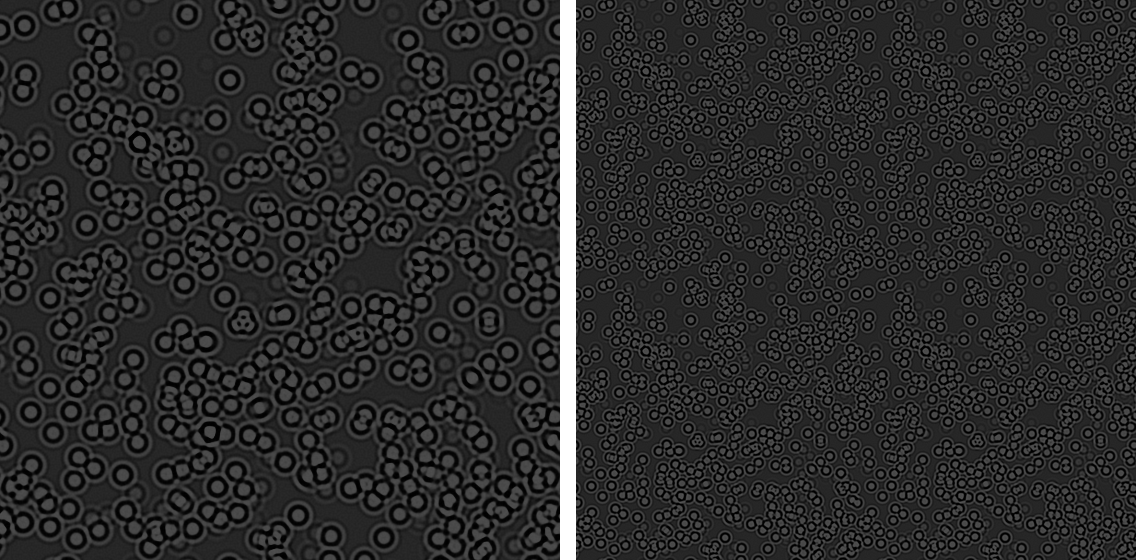
Left: one tile. Right: repeated 2 by 2.
Write a three.js fragment shader that draws this pattern.

```glsl
// Dark, tileable field of small ringed cells that merge into labyrinths.
// Each scattered point emits a short, damped ring wave; the waves add up
// and a soft limiter turns the sum into black contours and grey bands.

varying vec2 vUv;

const float TAU = 6.2831853;
const float CELLS = 28.0;        // scatter grid across the canvas
const float CLUSTERS = 6.0;      // repeats of the density noise
const float GRAIN = 256.0;       // repeats of the fine grain
const float BASE_GREY = 0.15;
const float SWING = 0.148;

vec3 hash3(vec2 p, float seed) {
  vec3 q = fract(vec3(p.xyx + seed) * vec3(0.1031, 0.1030, 0.0973));
  q += dot(q, q.yxz + 33.33);
  return fract((q.xxy + q.yzz) * q.zyx);
}

vec2 gradientAt(vec2 corner, float period, float seed) {
  float angle = TAU * hash3(mod(corner, period), seed).x;
  return vec2(cos(angle), sin(angle));
}

// Gradient noise that wraps after a whole number of repeats.
float gradientNoise(vec2 uv, float period, float seed) {
  vec2 p = uv * period;
  vec2 i = floor(p);
  vec2 f = p - i;
  vec2 w = f * f * f * (f * (f * 6.0 - 15.0) + 10.0);
  vec2 e = vec2(1.0, 0.0);
  float a = dot(gradientAt(i, period, seed), f);
  float b = dot(gradientAt(i + e.xy, period, seed), f - e.xy);
  float c = dot(gradientAt(i + e.yx, period, seed), f - e.yx);
  float d = dot(gradientAt(i + e.xx, period, seed), f - e.xx);
  return mix(mix(a, b, w.x), mix(c, d, w.x), w.y);
}

// Light core, dark ring, light halo; fades out at one grid cell.
float ringWave(vec2 offset) {
  float q = dot(offset, offset);
  float fade = max(0.0, 1.0 - q);
  float radius = sqrt(q + 0.04);  // rounded so the core stays flat
  return fade * sqrt(fade) * cos(TAU * (radius - 0.266) / 0.424);
}

// Most rings are strong; the rest are barely visible.
float ringStrength(vec2 rnd) {
  float faint = mix(0.1, 0.7, rnd.y);
  float strong = mix(1.6, 2.2, rnd.y);
  return mix(faint, strong, step(0.26, rnd.x));
}

// Wave of the point that one layer may hold in a cell.
float cellWave(vec2 offset, vec2 id, float density, float layer) {
  vec3 place = hash3(id, 11.0 + 37.0 * layer);
  vec3 kind = hash3(id, 157.0 + 53.0 * layer);
  return step(kind.z, density) * ringStrength(kind.xy) * ringWave(offset - place.xy);
}

// Two sparse layers give both close pairs and open gaps.
float waveField(vec2 uv, float cells) {
  vec2 p = uv * cells;
  vec2 home = floor(p);
  float sum = 0.0;
  for (int y = -1; y <= 1; y++) {
    for (int x = -1; x <= 1; x++) {
      vec2 cell = home + vec2(float(x), float(y));
      vec2 id = mod(cell, cells);
      float density = 0.41 + 0.6 * gradientNoise(id / cells, CLUSTERS, 3.0);
      sum += cellWave(p - cell, id, density, 0.0);
      sum += cellWave(p - cell, id, density, 1.0);
    }
  }
  return sum;
}

// Nearly linear for faint waves, flat for strong ones.
float softLimit(float v) {
  float m = abs(v);
  return v / pow(1.0 + m * m * m, 1.0 / 3.0);
}

void main() {
  float grey = BASE_GREY + SWING * softLimit(waveField(vUv, CELLS));
  grey += 0.022 * gradientNoise(vUv, GRAIN, 23.0);
  gl_FragColor = vec4(vec3(clamp(grey, 0.0, 1.0)), 1.0);
}
```
